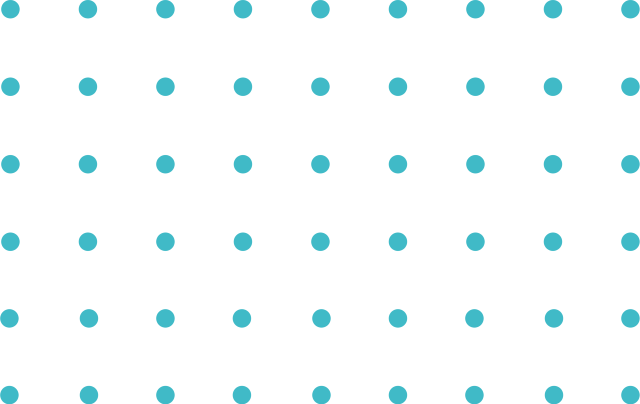
This pattern is drawn by a WebGL 1 fragment shader. Its source:

```glsl
precision highp float;
// Regular grid of small teal dots on white, with slightly uneven lower rows.

uniform vec2 u_resolution;

// Lengths are fractions of the canvas width, measured from the top left.
const vec2 FIRST_DOT = vec2(0.0163, 0.0144);
const vec2 PITCH = vec2(0.1211, 0.1211);
const float RADIUS = 0.0144;
const float LAST_EVEN_ROW = 3.0;  // rows below this one are uneven
const float ROW_LIFT = 0.0013;    // upward shift added per uneven row
const float COLUMN_SHIFT = 0.0016;
const float EDGE_PIXELS = 1.3;
const vec3 PAPER = vec3(1.0);
const vec3 TEAL = vec3(0.25, 0.73, 0.78);

// Centre of the dot in a given column and row.
vec2 dotCentre(vec2 cell) {
  vec2 centre = FIRST_DOT + cell * PITCH;
  float unevenRows = max(cell.y - LAST_EVEN_ROW, 0.0);

  // Columns cycle through left, right and unshifted.
  float side = floor(mod(2.0 * cell.x + 0.5, 3.0)) - 1.0;
  centre.x += side * COLUMN_SHIFT * min(unevenRows, 1.0);
  centre.y -= unevenRows * ROW_LIFT;
  return centre;
}

void main() {
  vec2 p = vec2(gl_FragCoord.x, u_resolution.y - gl_FragCoord.y) / u_resolution.x;
  vec2 cell = floor((p - FIRST_DOT) / PITCH + 0.5);

  // Signed distance to the nearest dot, smoothed at its rim.
  float distanceToDot = length(p - dotCentre(cell)) - RADIUS;
  float edge = EDGE_PIXELS / u_resolution.x;
  float coverage = 1.0 - smoothstep(-0.5 * edge, 0.5 * edge, distanceToDot);

  gl_FragColor = vec4(mix(PAPER, TEAL, coverage), 1.0);
}
```
